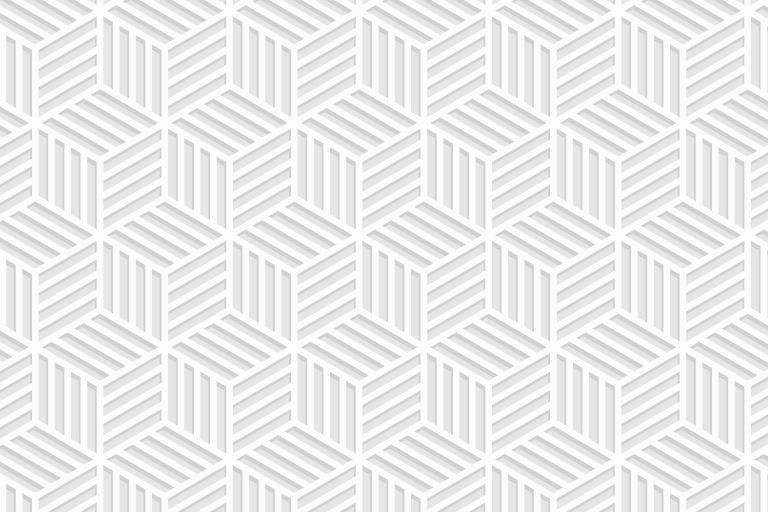
This pattern is drawn by a Shadertoy shader. Its source:

```glsl
// Isometric cubes in white relief: each hexagon is split into three rhombic faces,
// and each face has four slots cut into it. All faces are folded onto one by 120 degree
// turns; shadows come from sampling the same slots a short step toward the light.

// Position relative to the centre of the nearest hexagon (edge length 1).
vec2 hexLocal(vec2 p) {
    vec2 period = vec2(sqrt(3.0), 3.0);
    vec2 a = mod(p, period) - 0.5 * period;
    vec2 b = mod(p + 0.5 * period, period) - 0.5 * period;
    return dot(a, a) < dot(b, b) ? a : b;
}

// Signed distance to the slots of the left face, negative inside a slot.
float slotDistance(vec2 q) {
    float across = -q.x / 0.866;
    float along = 0.5 * across - q.y;
    float side = abs(fract(across * 4.0) - 0.5) / 4.0 - 0.0744;
    float end = abs(along - 0.5) - 0.4487;
    return 0.866 * max(side, end);
}

void mainImage(out vec4 fragColor, in vec2 fragCoord) {
    float pixel = 10.27 / iResolution.x;
    vec2 p = (fragCoord - 0.5 * iResolution.xy) * pixel - vec2(0.533, -0.22);
    vec2 q = hexLocal(p);
    vec2 toLight = vec2(0.025, 0.054);

    // Turn the top or right face onto the left one, with its light.
    float turn = q.y > abs(q.x) * 0.57735 ? 1.0 : (q.x > 0.0 ? -1.0 : 0.0);
    float angle = turn * radians(120.0);
    float c = cos(angle), s = sin(angle);
    mat2 rotation = mat2(c, s, -s, c);
    q = rotation * q;
    toLight = rotation * toLight;

    // Slot floor, and the shadow its walls cast on it.
    float slot = clamp(0.5 - slotDistance(q) / pixel, 0.0, 1.0);
    float blur = max(0.008, 0.6 * pixel);
    float shadow = smoothstep(-blur, blur, slotDistance(q + toLight));

    vec3 floorColor = mix(vec3(0.90), vec3(0.82), shadow);
    fragColor = vec4(mix(vec3(0.99), floorColor, slot), 1.0);
}
```
